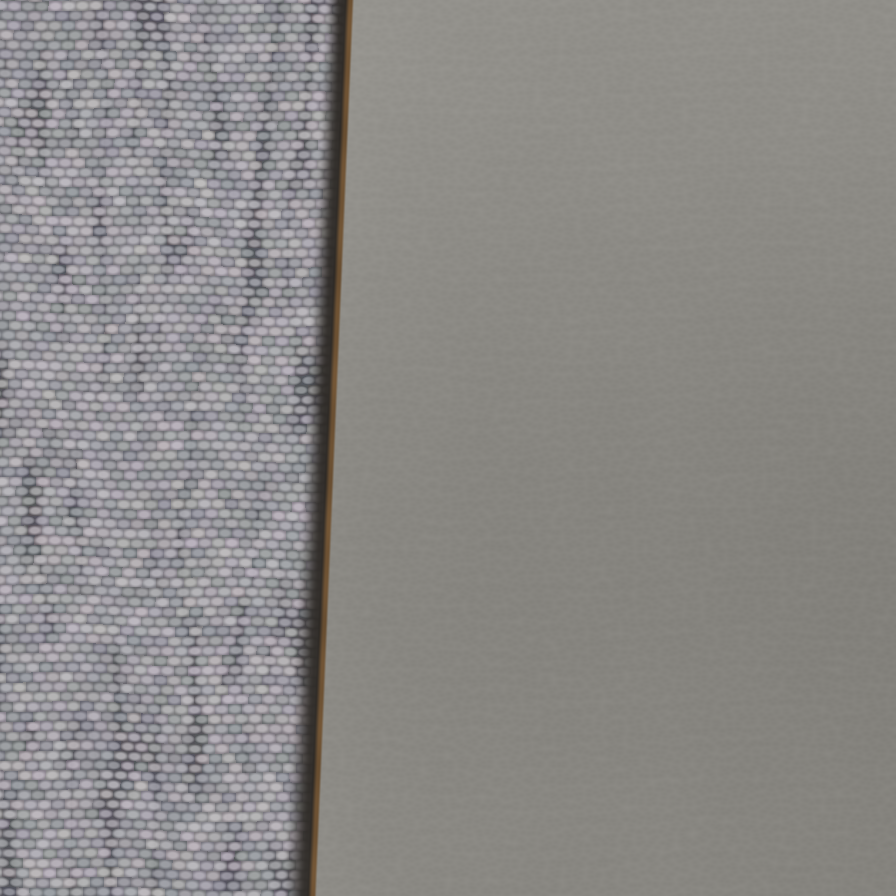
This texture is drawn by a Shadertoy shader. Its source:

```glsl
// A smooth grey-beige board with a thin brown edge, lying on woven grey fabric.
#define EDGE_BOTTOM 0.352
#define EDGE_TOP 0.394
#define RIM_WIDTH 0.009
#define SHADOW_WIDTH 0.026
#define WEAVE vec2(66.0, 92.0)
#define FABRIC_LIGHT vec3(0.685, 0.68, 0.70)
#define FABRIC_GAP vec3(0.37, 0.365, 0.39)
#define BOARD_COLOR vec3(0.525, 0.518, 0.497)
#define RIM_COLOR vec3(0.43, 0.32, 0.20)
#define SHADOW_COLOR vec3(0.18, 0.165, 0.15)
#define GRAIN 0.022

float hash(vec2 p) {
    vec3 q = fract(vec3(p.xyx) * 0.1031);
    q += dot(q, q.yzx + 33.33);
    return fract((q.x + q.y) * q.z);
}

// Distance to the nearest scattered cell centre
float cellular(vec2 p) {
    vec2 cell = floor(p);
    float nearest = 2.0;
    for (int j = -1; j <= 1; j++) {
        for (int i = -1; i <= 1; i++) {
            vec2 c = cell + vec2(i, j);
            vec2 center = c + vec2(hash(c), hash(c + 71.7));
            nearest = min(nearest, length(p - center));
        }
    }
    return nearest;
}

// Staggered threads with dark gaps and long vertical slubs
vec3 fabric(vec2 uv) {
    vec2 p = uv + vec2(0.012 * (1.0 - uv.y), 0.015 * uv.x);
    p += 0.0012 * vec2(sin(p.y * 23.0 + p.x * 9.0), sin(p.x * 31.0 + p.y * 7.0));
    vec2 grid = p * WEAVE;
    float row = floor(grid.y);
    grid.x += 0.5 * mod(row, 2.0);
    vec2 cell = floor(grid);
    vec2 local = fract(grid) - 0.5;
    float random = hash(cell + 13.0);

    float thread = 1.0 - smoothstep(0.22, 0.62, length(local * vec2(0.9, 1.05)));
    float slub = smoothstep(0.45, 0.95, cellular(vec2(p.x * 44.0, p.y * 7.0)));
    float patches = cellular(p * vec2(16.0, 9.0) + 5.0);
    float light = 0.32 + 0.62 * thread + 0.34 * (random - 0.5);
    light -= slub * (0.15 + 0.5 * (1.0 - thread)) + 0.12 * (patches - 0.5);

    vec3 color = mix(FABRIC_GAP, FABRIC_LIGHT, clamp(light, -0.1, 1.15));
    vec3 tint = vec3(random, hash(cell + 41.0), hash(cell + 87.0)) - 0.5;
    return color + 0.025 * tint;
}

// Slow brightness changes, faint horizontal ribbing and fine mottling
vec3 board(vec2 uv, float d) {
    float top = smoothstep(0.35, 1.05, uv.y);
    float left = exp(-max(d, 0.0) * 9.0);
    float bottom = 1.0 - smoothstep(0.0, 0.35, uv.y);
    vec3 color = BOARD_COLOR + 0.045 * top + 0.022 * left + 0.012 * bottom;
    color -= 0.012 * smoothstep(0.7, 1.0, uv.x) * (1.0 - top);
    float ribs = sin(uv.y * 410.0 + 2.0 * sin(uv.x * 13.0));
    ribs += 0.6 * sin(uv.y * 263.0 - uv.x * 17.0);
    float mottling = cellular(uv * vec2(110.0, 170.0)) - 0.5;
    float blotches = cellular(uv * 11.0) - 0.5;
    return color + 0.0022 * ribs + GRAIN * mottling + 0.006 * blotches;
}

void mainImage(out vec4 fragColor, in vec2 fragCoord) {
    vec2 uv = fragCoord / iResolution.xy;
    float aa = max(0.0018, 1.0 / iResolution.x);
    float edge = mix(EDGE_BOTTOM, EDGE_TOP, uv.y);
    float d = uv.x - edge;

    // Fabric falling into the shadow beside the board
    float reach = SHADOW_WIDTH * mix(1.15, 0.9, uv.y);
    float shade = smoothstep(-reach - RIM_WIDTH, -RIM_WIDTH - 0.002, d);
    vec3 color = mix(fabric(uv), SHADOW_COLOR, 0.95 * shade);

    // Brown rim, darkest at its outer side
    float across = clamp(d / RIM_WIDTH + 1.0, 0.0, 1.0);
    vec3 rim = mix(SHADOW_COLOR, RIM_COLOR, smoothstep(0.0, 0.65, across));
    rim *= 1.0 + 0.06 * sin(uv.y * 57.0) * sin(uv.y * 23.0 + 1.0);
    color = mix(color, rim, smoothstep(-aa, aa, d + RIM_WIDTH));

    // Board face
    color = mix(color, board(uv, d), smoothstep(-aa, aa, d));
    fragColor = vec4(clamp(color, 0.0, 1.0), 1.0);
}
```
